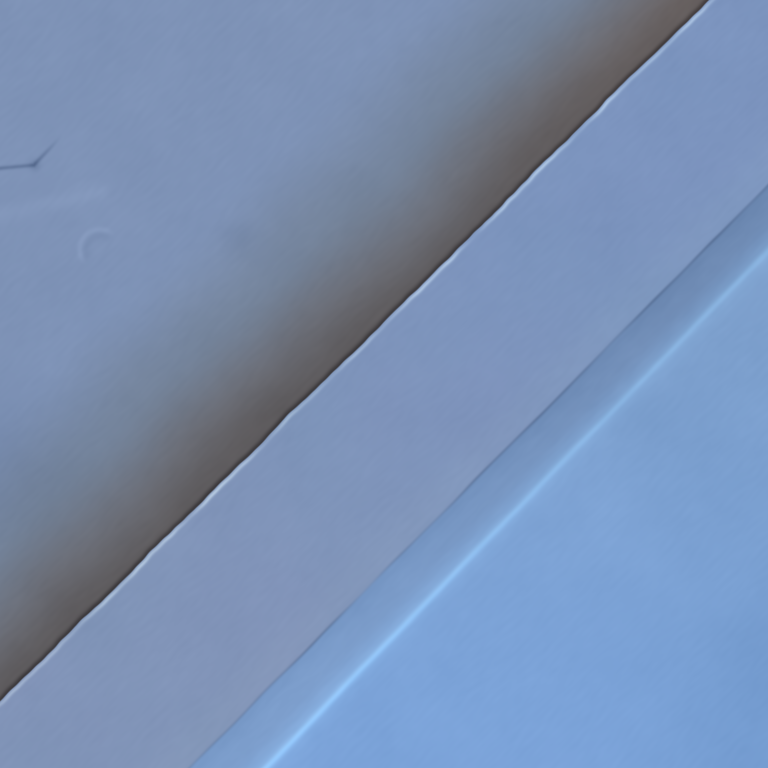
A Shadertoy shader for this texture:

```glsl
// Folded blue paper: a shaded sheet behind a diagonal raised strip and a lit lower crease.

vec2 hash2(vec2 p) {
    p = vec2(dot(p, vec2(127.1, 311.7)), dot(p, vec2(269.5, 183.3)));
    return 2.0 * fract(sin(p) * 43758.5) - 1.0;
}

float gradientNoise(vec2 p) {
    vec2 i = floor(p), f = fract(p);
    vec2 u = f * f * (3.0 - 2.0 * f);
    float a = dot(hash2(i), f);
    float b = dot(hash2(i + vec2(1, 0)), f - vec2(1, 0));
    float c = dot(hash2(i + vec2(0, 1)), f - vec2(0, 1));
    float d = dot(hash2(i + vec2(1, 1)), f - vec2(1, 1));
    return mix(mix(a, b, u.x), mix(c, d, u.x), u.y);
}

float fbm(vec2 p) {
    float sum = 0.0, amp = 0.5;
    for (int i = 0; i < 4; i++) {
        sum += amp * gradientNoise(p);
        p = mat2(1.6, 1.2, -1.2, 1.6) * p + 7.3;
        amp *= 0.5;
    }
    return sum;
}

// Signed distance to y = slope * x + offset, positive above the line.
float lineSide(vec2 p, float slope, float offset) {
    return (p.y - slope * p.x - offset) * inversesqrt(1.0 + slope * slope);
}

float segment(vec2 p, vec2 a, vec2 b) {
    vec2 ab = b - a;
    return length(p - a - ab * clamp(dot(p - a, ab) / dot(ab, ab), 0.0, 1.0));
}

// Soft bell-shaped ridge of the given width.
float ridge(float d, float width) {
    return exp(-d * d / (width * width));
}

// Upper sheet, darkened as it sinks behind the strip.
vec3 upperSheet(vec2 p, float d) {
    float s = d + 0.035 * fbm(p * 5.0);
    vec3 col = mix(vec3(0.37, 0.36, 0.37), vec3(0.42, 0.43, 0.465), smoothstep(0.005, 0.075, s));
    col = mix(col, vec3(0.455, 0.515, 0.605), smoothstep(0.05, 0.15, s));
    col = mix(col, vec3(0.495, 0.575, 0.715), smoothstep(0.12, 0.27, s));
    col += vec3(0.035, 0.015, 0.0) * smoothstep(0.55, 1.0, p.x) * ridge(d - 0.03, 0.05);
    col -= 0.03 * ridge(length(p - vec2(0.0, 0.4)), 0.09);

    // Small crack and the dents around it
    float crack = min(segment(p, vec2(-0.01, 0.78), vec2(0.044, 0.785)),
                      segment(p, vec2(0.044, 0.785), vec2(0.08, 0.822)));
    col -= 0.10 * ridge(crack, 0.0028) * (1.0 - smoothstep(0.045, 0.085, p.x));
    col -= 0.06 * ridge(length(p - vec2(0.045, 0.785)), 0.007);
    col += 0.02 * ridge(segment(p, vec2(0.0, 0.72), vec2(0.13, 0.75)), 0.012);
    vec2 dent = p - vec2(0.13, 0.675);
    float arc = length(dent) - 0.026;
    col += (0.03 * ridge(arc, 0.004) - 0.02 * ridge(arc + 0.008, 0.006))
         * smoothstep(-0.005, 0.02, dent.y - dent.x);
    col -= 0.025 * ridge(length(p - vec2(0.31, 0.69)), 0.02);
    return col;
}

void mainImage(out vec4 fragColor, in vec2 fragCoord) {
    vec2 p = fragCoord / iResolution.xy;
    float aa = 1.0 / iResolution.y;
    float along = dot(p, vec2(0.707));
    float across = dot(p, vec2(-0.707, 0.707));

    // Torn edge, inner fold and outer crease
    float tear = 0.0035 * gradientNoise(vec2(along * 16.0, 2.7))
               + 0.0016 * gradientNoise(vec2(along * 55.0, 8.1));
    float edge = lineSide(p, 0.991, 0.086) + tear;
    float fold = lineSide(p, 1.008, -0.249) + 0.002 * gradientNoise(vec2(along * 14.0, 5.3));
    float crease = lineSide(p, 1.03, -0.356) + 0.0015 * gradientNoise(vec2(along * 9.0, 1.4));

    // Raised strip with a pale torn rim
    vec3 strip = mix(vec3(0.505, 0.58, 0.72), vec3(0.485, 0.58, 0.745), smoothstep(0.2, 1.2, along));
    strip += vec3(0.015, -0.006, 0.004) * fbm(p * 4.0 + 3.0);
    strip += vec3(0.012, 0.014, 0.006) * ridge(fold - 0.012, 0.03);
    float rim = 0.6 + 0.9 * gradientNoise(vec2(along * 22.0, 4.6));
    strip += vec3(0.20, 0.20, 0.15) * clamp(rim, 0.15, 1.0) * ridge(edge + 0.0035, 0.0026);

    // Sunken band between fold and crease
    vec3 band = mix(vec3(0.49, 0.62, 0.80), vec3(0.44, 0.55, 0.71), smoothstep(0.3, 1.15, along));
    band += vec3(0.02, 0.035, 0.045) * (1.0 - smoothstep(0.0, 0.035, crease));
    band -= 0.02 * ridge(fold + 0.004, 0.012);

    // Bright lower sheet
    vec3 lower = mix(vec3(0.485, 0.64, 0.85), vec3(0.49, 0.625, 0.80), smoothstep(0.0, 0.65, p.y));
    lower -= vec3(0.025, 0.025, 0.03) * smoothstep(0.75, 1.0, p.x) * (1.0 - smoothstep(0.1, 0.5, p.y));
    lower += 0.035 * fbm(p * 5.0 + 11.0);

    vec3 col = mix(lower, band, smoothstep(-0.004, 0.004, crease));
    float glow = mix(1.0, 0.55, smoothstep(0.25, 1.0, along));
    col += vec3(0.07, 0.11, 0.11) * glow * ridge(crease, 0.0045);
    col += vec3(0.02, 0.03, 0.03) * ridge(crease, 0.016);

    col = mix(col, strip, smoothstep(-0.003, 0.003, fold));
    float foldInk = clamp(0.5 + 1.3 * gradientNoise(vec2(along * 9.0, 6.2)), 0.1, 1.0);
    col -= vec3(0.10, 0.11, 0.12) * foldInk * ridge(fold, 0.0022);

    vec3 upper = upperSheet(p, edge) - 0.13 * ridge(edge - 0.001, 0.004);
    col = mix(col, upper, smoothstep(-aa, aa, edge));

    // Paper mottling and fine diagonal fibres
    col += 0.022 * fbm(p * 12.0);
    col += 0.012 * gradientNoise(vec2(along * 45.0, across * 170.0));
    fragColor = vec4(clamp(col, 0.0, 1.0), 1.0);
}
```
